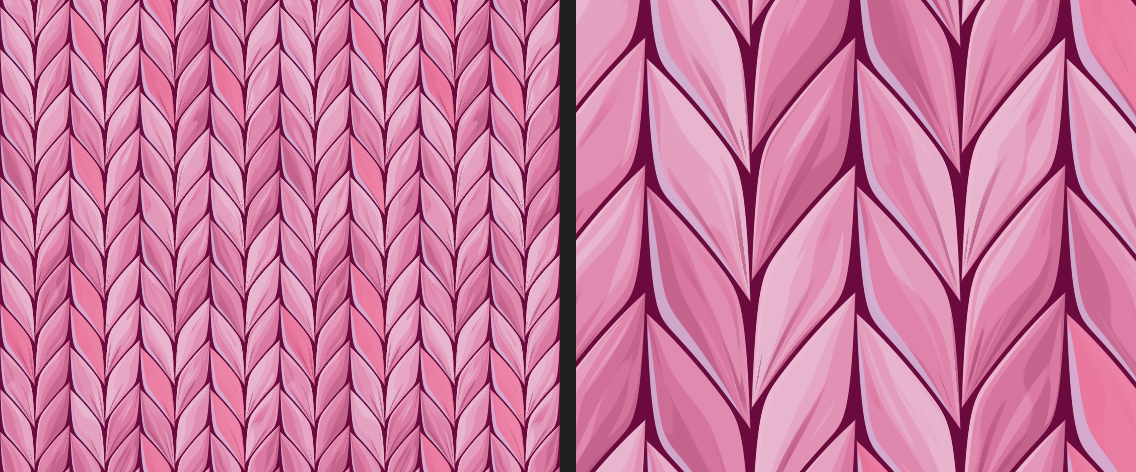
Left: the whole. Right: its middle third, enlarged.
A Shadertoy shader for this pattern:

```glsl
// Chunky pink knitting: eight columns of slanted, leaf-shaped stitches on dark wine.
// Each half column is mirrored and sheared into stacked leaves; distances to the
// leaf edges drive the outline, the rims and the painted strands of yarn.

const float PITCH = 0.607;  // vertical spacing of stitches, in column widths
const float SLANT = 0.59;   // drop of a straight edge across half a column
const float SIDE = 0.582;   // length of the upright side of a leaf
const float ROUND = 22.0;   // higher is a tighter corner

vec2 hash2(vec2 p) {
    p = vec2(dot(p, vec2(127.1, 311.7)), dot(p, vec2(269.5, 183.3)));
    return fract(sin(p) * 43758.55);
}

float gradientNoise(vec2 p) {
    vec2 i = floor(p), f = fract(p);
    vec2 s = f * f * f * (f * (f * 6.0 - 15.0) + 10.0);
    vec2 e = vec2(0.0, 1.0);
    float a = dot(hash2(i) * 2.0 - 1.0, f);
    float b = dot(hash2(i + e.yx) * 2.0 - 1.0, f - e.yx);
    float c = dot(hash2(i + e.xy) * 2.0 - 1.0, f - e.xy);
    float d = dot(hash2(i + e.yy) * 2.0 - 1.0, f - e.yy);
    return mix(mix(a, b, s.x), mix(c, d, s.x), s.y);
}

// Drop of a leaf's upper edge, from its outer tip (u = 0) to the spine (u = 1)
float edgeDrop(float u) { return SLANT * u + SIDE * pow(u, ROUND); }

// Turns a vertical gap into a distance, using the slope of the edge
float edgeDistance(float gap, float u) {
    float slope = 2.0 * (SLANT + ROUND * SIDE * pow(u, ROUND - 1.0));
    return gap / sqrt(1.0 + slope * slope);
}

// Intersection of two distances with a rounded corner
float roundedMin(float a, float b) { return a + b - length(vec2(a, b)); }

// Yarn colours from deep rose (0) to pale pink (3)
vec3 yarn(float tone) {
    vec3 c = mix(vec3(0.77, 0.39, 0.55), vec3(0.87, 0.49, 0.65), clamp(tone, 0.0, 1.0));
    c = mix(c, vec3(0.89, 0.60, 0.73), clamp(tone - 1.0, 0.0, 1.0));
    return mix(c, vec3(0.91, 0.71, 0.81), clamp(tone - 2.0, 0.0, 1.0));
}

void mainImage(out vec4 fragColor, in vec2 fragCoord) {
    vec2 p = fragCoord / iResolution.x * 8.0;
    float pixel = 8.0 / iResolution.x;

    // Mirrored half columns; left leaves hang slightly lower, edges bow upwards
    float x = fract(p.x);
    float right = step(0.5, x);
    float u = 1.0 - abs(2.0 * x - 1.0);
    float drop = edgeDrop(u);
    float bow = 0.14 * u * (1.0 - u);
    float z = (p.y + drop - bow - 0.074 + 0.1 * (1.0 - right)) / PITCH;
    float row = ceil(z);
    float below = (row - z) * PITCH;
    float thickness = SLANT + SIDE - drop - edgeDrop(1.0 - u);

    // Distances to the upper/inner and the lower/outer edges
    float upper = roundedMin(edgeDistance(below, u), 0.5 * (1.0 - u));
    float lower = roundedMin(edgeDistance(thickness - below, 1.0 - u), 0.5 * u);
    float inside = smoothstep(-0.5 * pixel, 0.6 * pixel, min(upper, lower) - 0.002);

    // Coordinates across (-1 to 1) and along (0 to 1) the leaf
    float across = clamp((lower - upper) / max(lower + upper, 0.001), -1.0, 1.0);
    float along = clamp((drop + below) / (SLANT + SIDE), 0.0, 1.0);
    float taper = sin(3.1416 * along);
    vec2 id = vec2(mod(floor(p.x), 4.0) * 2.0 + right, row);
    vec2 rnd = hash2(id + 3.0);
    vec2 seed = floor(hash2(id + 71.0) * 90.0);

    // Broad ribbons of flat colour that follow the leaf
    float bend = gradientNoise(vec2(across * 0.7, along * 1.8) + seed);
    float ribbon = across + 1.2 * bend + (along - 0.5) * (rnd.y - 0.3);
    float tone = 0.5 + 2.0 * rnd.x + 0.35 * right * (rnd.y - 0.3);
    tone += 0.8 * smoothstep(0.22, 0.28, ribbon);
    tone -= 0.75 * smoothstep(-0.24, -0.30, ribbon);

    // Tapered strands, stronger on right leaves and fading at the tips
    float strand = gradientNoise(vec2(across * 2.6, along * 1.4) + seed + 31.0);
    float strength = mix(0.5, 1.0, right) * smoothstep(0.15, 0.5, taper);
    tone -= 1.2 * strength * smoothstep(0.22, 0.26, strand) * smoothstep(0.15, 0.5, along);
    tone += 0.9 * strength * smoothstep(-0.22, -0.26, strand);
    vec3 color = yarn(tone);

    // Occasional coral left leaves
    float coral = (1.0 - right) * step(0.86, rnd.y);
    color = mix(color, vec3(0.93, 0.46, 0.61), 0.75 * coral);

    // Dark creases where the leaf tucks in towards the spine
    float crease = smoothstep(0.24, 0.28, strand + 0.12 * along) * smoothstep(0.45, 0.8, along);
    color = mix(color, vec3(0.68, 0.30, 0.47), 0.6 * crease * smoothstep(0.1, 0.4, taper));

    // Tapered rims: lavender outside on left leaves, pale above on right ones
    float rim = mix(lower, upper, right);
    float rimWidth = taper * mix(0.046, 0.030, right) * (0.5 + 0.7 * rnd.y);
    float rimMask = smoothstep(0.6 * pixel, -0.6 * pixel, rim - rimWidth);
    vec3 rimColor = mix(vec3(0.82, 0.70, 0.84), vec3(0.93, 0.73, 0.82), right);
    color = mix(color, rimColor, 0.85 * rimMask * smoothstep(0.05, 0.3, taper));

    fragColor = vec4(mix(vec3(0.42, 0.04, 0.24), color, inside), 1.0);
}
```
